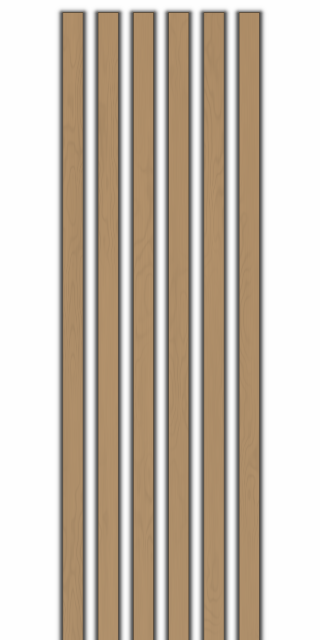
This pattern is drawn by a WebGL 1 fragment shader. Its source:

```glsl
precision highp float;
// A row of upright timber slats on white, open at the bottom edge.
// Each slat is a box distance with a thin dark rim and a soft shadow;
// its grain is contour lines and fibres of stretched value noise.

uniform vec2 u_resolution;

// Lengths are fractions of the canvas width.
#define SLAT_COUNT 6.0
#define SLAT_PITCH 0.1102
#define SLAT_WIDTH 0.0650
#define FIRST_CENTRE 0.2279
#define SLAT_TOP 1.9620
#define RIM_WIDTH 0.0022
#define SHADOW_REACH 0.0108
#define SHADOW_DROP 0.0050
#define SHADOW_STRENGTH 0.66
#define GRAIN_STRENGTH 0.030
#define WOOD_COLOR vec3(0.685, 0.555, 0.405)
#define RIM_COLOR vec3(0.36, 0.30, 0.23)

float hash(vec2 p) {
  return fract(sin(dot(p, vec2(127.1, 311.7))) * 43758.5453);
}

float noise(vec2 p) {
  vec2 cell = floor(p);
  vec2 f = fract(p);
  f = f * f * (3.0 - 2.0 * f);
  float low = mix(hash(cell), hash(cell + vec2(1.0, 0.0)), f.x);
  float high = mix(hash(cell + vec2(0.0, 1.0)), hash(cell + vec2(1.0, 1.0)), f.x);
  return mix(low, high, f.y);
}

// Signed distance to a slat that runs down past the canvas.
float slatDistance(vec2 p, float top) {
  vec2 d = vec2(abs(p.x) - 0.5 * SLAT_WIDTH, p.y - top);
  return length(max(d, 0.0)) + min(max(d.x, d.y), 0.0);
}

vec3 woodColor(vec2 p, float id) {
  vec2 q = p + vec2(id * 3.7, id * 5.3);

  // Long arched growth rings, visible only in patches.
  float field = noise(q * vec2(26.0, 3.6)) + 0.12 * noise(q * vec2(70.0, 22.0));
  float rings = pow(0.5 + 0.5 * sin(field * 48.0), 3.0);
  float patches = smoothstep(0.35, 0.75, noise(q * vec2(9.0, 3.0) + 17.0));

  // Fine fibres and broad streaks along the slat.
  float fibres = noise(q * vec2(420.0, 14.0)) - 0.5;
  float streaks = noise(q * vec2(45.0, 1.6) + 41.0) - 0.5;
  float tone = 0.016 * (hash(vec2(id, 9.0)) - 0.5);

  float light = 1.0 + tone + 0.035 * streaks;
  light += GRAIN_STRENGTH * (0.7 * fibres - 1.3 * rings * patches);
  vec3 paleTint = vec3(0.004, 0.010, 0.014) * (1.0 - p.y / SLAT_TOP);
  return WOOD_COLOR * light + paleTint;
}

void main() {
  vec2 p = gl_FragCoord.xy / u_resolution.x;
  float pixel = 1.0 / u_resolution.x;

  // Nearest slat and position relative to its axis.
  float id = floor((p.x - FIRST_CENTRE) / SLAT_PITCH + 0.5);
  id = clamp(id, 0.0, SLAT_COUNT - 1.0);
  vec2 local = vec2(p.x - FIRST_CENTRE - id * SLAT_PITCH, p.y);

  // Soft shadow, lowered so that it thins above the top end.
  float shadowDistance = max(slatDistance(local, SLAT_TOP - SHADOW_DROP), 0.0);
  float falloff = shadowDistance / SHADOW_REACH;
  float shadow = SHADOW_STRENGTH * exp(-falloff * falloff);
  vec3 color = vec3(0.995) * (1.0 - shadow);

  // Timber face with its dark rim.
  float d = slatDistance(local, SLAT_TOP);
  float rim = smoothstep(-0.5 * pixel, 0.5 * pixel, d + RIM_WIDTH);
  vec3 slat = mix(woodColor(local, id), RIM_COLOR, rim);
  float cover = 1.0 - smoothstep(-0.5 * pixel, 0.5 * pixel, d);
  color = mix(color, slat, cover);

  gl_FragColor = vec4(color, 1.0);
}
```
